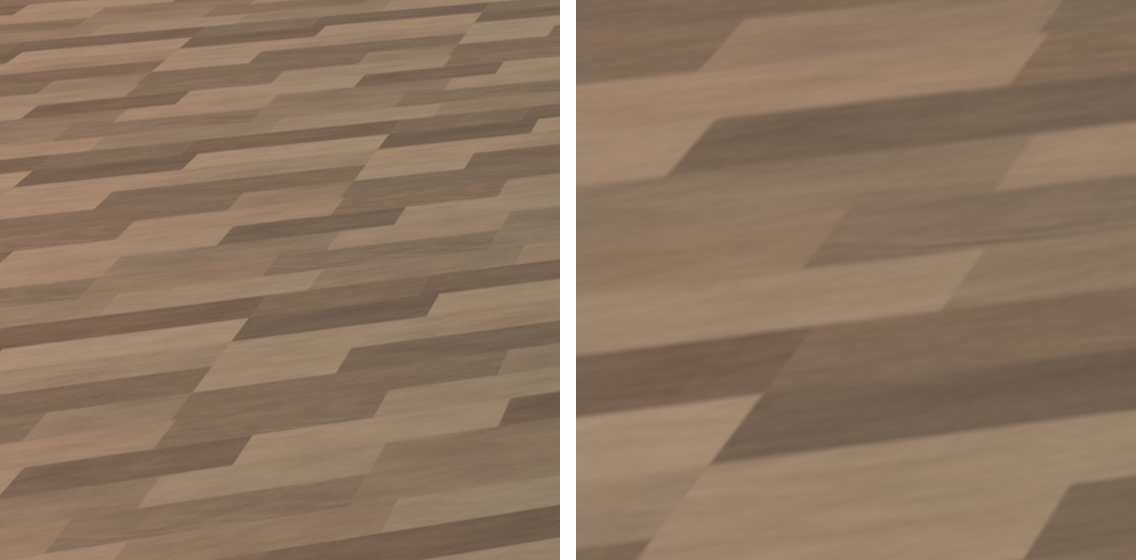
Left: the whole. Right: its middle third, enlarged.
A Shadertoy shader for this texture:

```glsl
// A parquet print of staggered wooden strips on a floor seen in perspective.
// Two vanishing points on one horizon give floor coordinates; ten rows of two
// planks each form the repeating tile, shaded with stretched gradient noise.

const float HORIZON = 2.052;      // height of the horizon, canvas units
const float CUT_VANISH = 1.680;   // where the plank ends converge
const float ROW_VANISH = 13.281;  // where the long edges converge
const vec2 TILE = vec2(0.432, 0.182);  // tile length, row width
const vec2 ORIGIN = vec2(-0.7626, 7.925);
const float SOFTNESS = 0.0026;    // edge blur, canvas units

const vec3 DARK_WOOD = vec3(0.435, 0.365, 0.310);
const vec3 LIGHT_WOOD = vec3(0.660, 0.568, 0.468);

// Per row: start and end of plank A, tone of A, tone of B
const int ROWS = 10;
const vec4 PLANKS[ROWS] = vec4[ROWS](
    vec4(0.40, 1.00, 0.10, 0.24),
    vec4(0.61, 1.10, 0.74, 0.54),
    vec4(0.95, 1.515, 0.34, 0.52),
    vec4(0.07, 0.52, 0.74, 0.44),
    vec4(0.757, 1.21, 0.10, 0.78),
    vec4(0.01, 0.46, 0.32, 0.70),
    vec4(0.00, 0.70, 0.25, 0.52),
    vec4(0.00, 0.31, 0.78, 0.18),
    vec4(0.00, 0.50, 0.76, 0.66),
    vec4(0.00, 0.45, 0.07, 0.82));

vec2 hash2(vec2 p) {
    vec3 q = fract(p.xyx * vec3(0.1031, 0.1030, 0.0973));
    q += dot(q, q.yzx + 33.33);
    return fract((q.xx + q.yz) * q.zy);
}

float cornerNoise(vec2 cell, vec2 offset) {
    return dot(hash2(cell) * 2.0 - 1.0, offset);
}

float gradientNoise(vec2 p) {
    vec2 i = floor(p), f = fract(p);
    vec2 w = f * f * f * (f * (f * 6.0 - 15.0) + 10.0);
    vec2 e = vec2(1.0, 0.0);
    return mix(
        mix(cornerNoise(i, f), cornerNoise(i + e, f - e), w.x),
        mix(cornerNoise(i + e.yx, f - e.yx), cornerNoise(i + 1.0, f - 1.0), w.x),
        w.y);
}

// Wood fibres: broad bands, fine streaks and short pores
float fibres(vec2 p, float seed, float detail) {
    p += vec2(seed * 13.7, seed * 7.3);
    float bands = gradientNoise(p * vec2(5.0, 2.2));
    float streaks = gradientNoise(p * vec2(13.0, 6.0) + bands);
    float pores = gradientNoise(p * vec2(70.0, 11.0));
    return 0.20 * bands + detail * (0.15 * streaks + 0.09 * pores);
}

// Nested arches of flat-sawn grain
float arches(vec2 p, float seed) {
    float y = p.y - 0.45;
    float warp = gradientNoise(p * vec2(9.0, 2.0) + seed);
    float rings = sin(34.0 * (p.x - 0.8 * y * y + 0.35 * y) + 6.0 * warp);
    return rings * (0.55 + warp);
}

vec3 plankColor(vec2 pos, float row, float cutBlur, float detail) {
    int id = int(mod(row, float(ROWS)));
    vec4 plank = PLANKS[id];
    float span = plank.y - plank.x;
    float along = fract(pos.x - plank.x);
    float tileId = floor(pos.x - plank.x);

    // Plank A lies from 0 to span, plank B fills the remainder
    float isA = smoothstep(-cutBlur, cutBlur, min(along, span - along));
    isA = max(isA, smoothstep(1.0 - cutBlur, 1.0 + cutBlur, along));
    float inB = step(span, along);
    float seed = float(id) * 2.0 + inB;
    vec2 local = vec2(along - span * inB, pos.y - row);

    float tone = mix(plank.w, plank.z, isA);
    tone += fibres(local, seed, detail);
    float figured = id % 3 == 2 ? isA * (1.0 - plank.z) : 0.0;
    tone += 0.13 * figured * detail * arches(local, seed);

    // Slight differences in tone and redness
    vec2 vary = hash2(vec2(seed + 3.0, row + 40.0 + tileId * 5.0)) - 0.5;
    tone += 0.06 * vary.x;
    vec3 tint = 1.0 + vary.y * vec3(0.025, -0.012, -0.03);
    return mix(DARK_WOOD, LIGHT_WOOD, clamp(tone, -0.15, 1.1)) * tint;
}

void mainImage(out vec4 fragColor, in vec2 fragCoord) {
    vec2 uv = fragCoord / iResolution.xy;

    // Canvas to floor
    float depth = HORIZON - uv.y;
    vec2 ground = vec2(uv.x - CUT_VANISH, ROW_VANISH - uv.x) / depth;
    vec2 pos = (ground - ORIGIN) / TILE;
    float soft = max(SOFTNESS, 0.8 / iResolution.y);
    vec2 blur = soft / depth * vec2(1.0, ground.y) / TILE;
    float detail = 1.0 - 0.6 * smoothstep(0.07, 0.22, blur.y);

    // Blend the row with its nearest neighbour across the long edge
    float row = floor(pos.y), f = pos.y - row;
    float neighbour = row + (f > 0.5 ? 1.0 : -1.0);
    float own = smoothstep(-blur.y, blur.y, min(f, 1.0 - f));
    vec3 color = mix(plankColor(pos, neighbour, blur.x, detail),
                     plankColor(pos, row, blur.x, detail), own);

    // Warm light from the left, dimmer toward the lower right
    vec3 warmth = mix(vec3(1.035, 1.0, 0.98), vec3(0.975, 0.985, 0.98), uv.x);
    color *= warmth * (1.02 - 0.07 * uv.x * (1.0 - uv.y));
    fragColor = vec4(color, 1.0);
}
```
